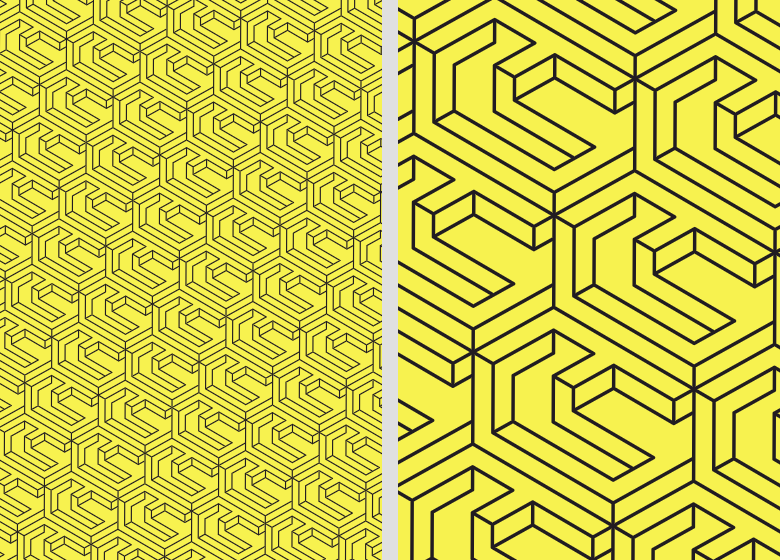
Left: the whole. Right: its middle third, enlarged.
Reproduce this pattern procedurally as a Shadertoy shader.

```glsl
// Black isometric line work on yellow: interlocking hexagonal blocks, each
// carved into an impossible S-shaped bar. One block is traced on an isometric
// grid and repeated over a skewed lattice; the nearest stroke gives the ink.

#define TRACE(path) for (int k = 1; k < path.length(); k++) d = min(d, stroke(q, path[k - 1], path[k]))

// Grid steps (right, down) in canvas heights, with a very slight tilt
const mat2 gridToCanvas = mat2(0.01196, 0.00015, -0.00003, 0.00683);
// Lattice steps between blocks, in grid units
const mat2 latticeToGrid = mat2(11, 3, -4, 12);

const vec2 outline[7] = vec2[](vec2(0, 0), vec2(0, 8), vec2(7, 15), vec2(11, 11),
    vec2(11, 3), vec2(4, -4), vec2(0, 0));
const vec2 topFace[9] = vec2[](vec2(0, 0), vec2(1, 1), vec2(4, -2), vec2(6, 0), vec2(4, 2),
    vec2(5, 3), vec2(7, 1), vec2(10, 4), vec2(11, 3));
const vec2 lowerFace[9] = vec2[](vec2(1, 1), vec2(1, 7), vec2(2, 6), vec2(7, 11), vec2(9, 9),
    vec2(5, 5), vec2(7, 3), vec2(10, 6), vec2(11, 5));
const vec2 frontRim[3] = vec2[](vec2(1, 7), vec2(7, 13), vec2(11, 9));
const vec2 innerWall[4] = vec2[](vec2(4, -2), vec2(4, 0), vec2(2, 2), vec2(2, 6));
const vec2 innerBar[3] = vec2[](vec2(4, 2), vec2(4, 6), vec2(8, 10));
// Tops of the short vertical edges
const vec2 uprights[5] = vec2[](vec2(4, -2), vec2(5, 3), vec2(7, 1), vec2(10, 4), vec2(7, 13));

// Canvas distance from grid point q to the segment a-b
float stroke(vec2 q, vec2 a, vec2 b) {
    vec2 fromStart = gridToCanvas * (q - a);
    vec2 along = gridToCanvas * (b - a);
    float t = clamp(dot(fromStart, along) / dot(along, along), 0.0, 1.0);
    return length(fromStart - along * t);
}

// Distance to every edge of one block
float blockDistance(vec2 q) {
    float d = 1.0;
    TRACE(outline);
    TRACE(topFace);
    TRACE(lowerFace);
    TRACE(frontRim);
    TRACE(innerWall);
    TRACE(innerBar);
    for (int k = 0; k < uprights.length(); k++)
        d = min(d, stroke(q, uprights[k], uprights[k] + vec2(0, 2)));
    return d;
}

void mainImage(out vec4 fragColor, in vec2 fragCoord) {
    // Canvas heights, measured from the upper left
    vec2 p = vec2(fragCoord.x, iResolution.y - fragCoord.y) / iResolution.y;
    vec2 grid = inverse(gridToCanvas) * (p - vec2(0.3685, 0.3802));
    vec2 cell = floor(inverse(latticeToGrid) * grid);

    // Blocks lean out of their lattice cell to the right and upwards
    float d = 1.0;
    for (int i = -1; i <= 0; i++)
        for (int j = 0; j <= 1; j++)
            d = min(d, blockDistance(grid - latticeToGrid * (cell + vec2(i, j))));

    float ink = clamp((0.00103 - d) * iResolution.y + 0.5, 0.0, 1.0);
    vec3 yellow = vec3(0.97, 0.95, 0.31);
    vec3 black = vec3(0.13, 0.11, 0.13);
    fragColor = vec4(mix(yellow, black, ink), 1.0);
}
```
